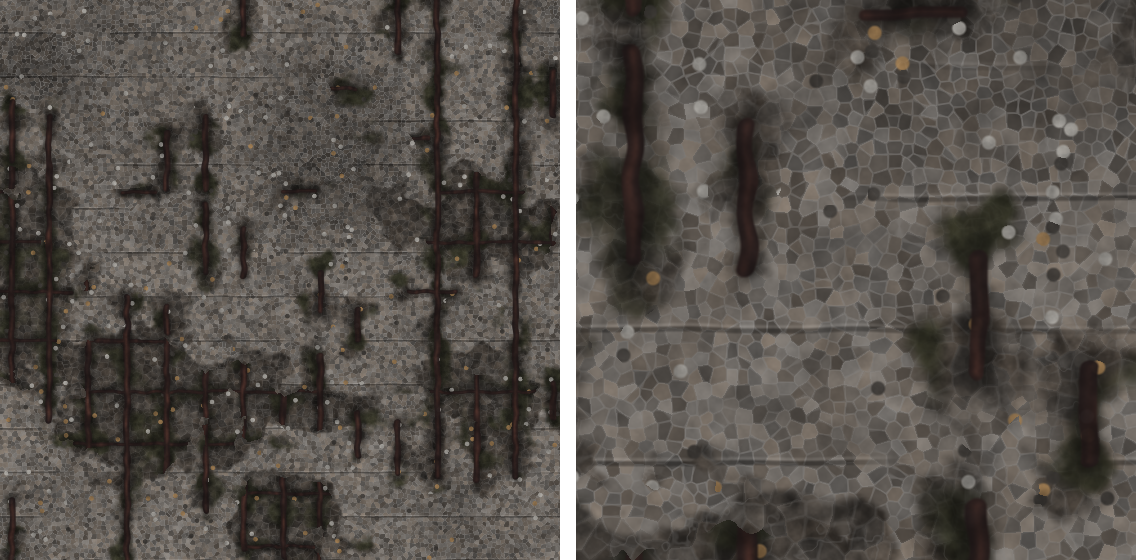
Left, the full canvas; right, a detail of the centre.
Reproduce this texture procedurally as a three.js fragment shader.

```glsl
// Weathered concrete wall: pebbly aggregate from Voronoi cells, board seams and stains,
// broken open by ragged cavities that expose a lattice of rusty reinforcing bars.
// Bars come from a hashed column grid, used upright and again with swapped axes.
varying vec2 vUv;

const vec3 CONCRETE = vec3(0.415, 0.402, 0.388);
const vec3 CAVITY = vec3(0.265, 0.250, 0.235);
const vec3 MORTAR = vec3(0.53, 0.52, 0.51);
const vec3 MOSS = vec3(0.15, 0.155, 0.10);
const vec3 RUST_DARK = vec3(0.12, 0.09, 0.09);
const vec3 RUST_LIGHT = vec3(0.29, 0.18, 0.155);
const vec3 OCHRE = vec3(0.58, 0.45, 0.29);
const vec3 PALE = vec3(0.63, 0.62, 0.60);
const float COLUMN_GAP = 0.0691;
const float ROW_GAP = 0.0905;
const float BOARD_HEIGHT = 0.0785;

float hash(vec2 p) {
  vec3 q = fract(p.xyx * 0.1031);
  q += dot(q, q.yzx + 33.33);
  return fract((q.x + q.y) * q.z);
}

float noise(vec2 p) {
  vec2 i = floor(p), f = fract(p);
  f = f * f * (3.0 - 2.0 * f);
  return mix(mix(hash(i), hash(i + vec2(1, 0)), f.x),
             mix(hash(i + vec2(0, 1)), hash(i + 1.0), f.x), f.y);
}

float fbm(vec2 p) {
  float sum = 0.0, amp = 0.53;
  for (int i = 0; i < 4; i++) {
    sum += amp * noise(p);
    p = p * 2.03 + 17.3;
    amp *= 0.5;
  }
  return sum;
}

// Voronoi stones: x = distance to centre, y = gap to the next stone, z = stone id
vec3 stones(vec2 p) {
  vec2 cell = floor(p);
  vec3 best = vec3(9.0, 9.0, 0.0);
  for (int j = -1; j <= 1; j++) for (int i = -1; i <= 1; i++) {
    vec2 c = cell + vec2(i, j);
    float d = length(c + 0.1 + 0.8 * vec2(hash(c), hash(c + 71.7)) - p);
    if (d < best.x) best = vec3(d, best.x, hash(c + 31.1));
    else best.y = min(best.y, d);
  }
  return vec3(best.x, best.y - best.x, best.z);
}

float blob(vec2 p, vec2 centre, vec2 radius) {
  return 1.0 - length((p - centre) / radius);
}

// Large broken areas, positive inside
float spall(vec2 p) {
  float s = blob(p, vec2(0.27, 0.28), vec2(0.22, 0.13));
  s = max(s, blob(p, vec2(0.03, 0.51), vec2(0.11, 0.22)));
  s = max(s, blob(p, vec2(0.86, 0.60), vec2(0.18, 0.09)));
  s = max(s, blob(p, vec2(0.57, 0.27), vec2(0.12, 0.04)));
  s = max(s, blob(p, vec2(0.86, 0.30), vec2(0.10, 0.09)));
  s = max(s, blob(p, vec2(0.50, 0.07), vec2(0.09, 0.11)));
  return s + 1.3 * (fbm(p * 17.0) - 0.5);
}

// Bars along y: x = distance to the nearest bar piece, y = distance to its grid line
vec2 bars(vec2 p, float gap, float seed, float longBars) {
  vec2 near = vec2(1.0);
  for (int i = -1; i <= 1; i++) {
    float col = floor(p.x / gap) + float(i);
    float side = abs(p.x - (col + 0.29) * gap - 0.006 * (hash(vec2(col, seed)) - 0.5));
    near.y = min(near.y, side);
    float isLong = longBars * mod(col, 2.0) * step(abs(mod(col, 10.0) - 2.0), 1.5);
    for (int s = 0; s < 3; s++) {
      vec2 key = vec2(col + 40.0 * float(s), seed + 5.0);
      float centre = (float(s) + hash(key)) / 3.0;
      float reach = mix(0.02, 0.075, hash(key + 13.0));
      if (isLong > 0.5) {
        centre = col > 9.0 ? 0.58 : 0.68 - 0.16 * col;
        reach = col > 9.0 ? 0.43 : 0.27;
      }
      float present = max(isLong, step(hash(key + 27.0), 0.45));
      float d = length(vec2(side, max(abs(p.y - centre) - reach, 0.0)));
      near.x = min(near.x, mix(1.0, d, present));
    }
  }
  return near;
}

// Pebble face with mortar rim
vec3 aggregate(vec3 base, vec3 stone, float rim) {
  vec3 face = base * mix(0.72, 1.14, stone.z) * (1.0 - 0.4 * step(0.91, stone.z));
  face *= mix(vec3(1.0), vec3(1.05, 0.99, 0.93), fract(stone.z * 7.0));
  return mix(face, MORTAR, rim * smoothstep(0.22, 0.03, stone.y));
}

void main() {
  vec2 p = vUv;
  float rough = fbm(p * 24.0), grit = fbm(p * 95.0), grime = fbm(p * vec2(6.0, 4.0));
  vec2 ragged = p + 0.005 * (vec2(noise(p * 50.0), noise(p * 50.0 + 9.0)) - 0.5);

  // Broken areas and exposed steel
  float broken = spall(p);
  vec2 upright = bars(ragged, COLUMN_GAP, 3.0, 1.0);
  vec2 level = bars(ragged.yx, ROW_GAP, 8.0, 0.0);
  level.x += 0.02 * step(0.42, noise(p * vec2(6.0, 11.0) + 4.0));
  float steel = min(upright.x, level.x + 0.002);
  float bare = smoothstep(0.1, 0.3, broken) * smoothstep(0.40, 0.5, noise(p * vec2(14.0, 5.0)));
  steel = min(steel, mix(1.0, min(upright.y, level.y + 0.0025), step(0.5, bare)));
  float halo = smoothstep(0.032, 0.006, steel + 0.08 * (rough - 0.5));
  float cavity = max(smoothstep(0.0, 0.12, broken), halo);

  // Sound concrete: stains, boards and seams
  float stain = max(blob(p, vec2(0.08, 0.88), vec2(0.13, 0.12)), blob(p, vec2(0.59, 0.75), vec2(0.20, 0.20)));
  stain = smoothstep(0.0, 0.7, stain + 1.2 * (grime - 0.5));
  float board = p.y / BOARD_HEIGHT + 0.03 * (noise(p * 30.0) - 0.5);
  float tone = 1.0 + 0.45 * (grime - 0.5) + 0.06 * (hash(vec2(floor(board), 2.0)) - 0.5) - 0.27 * stain;
  float seamY = (fract(board + 0.5) - 0.5) * BOARD_HEIGHT;
  float seam = smoothstep(0.35, 0.65, noise(vec2(p.x * 7.0, floor(board + 0.5) * 3.0)));
  vec3 base = CONCRETE * (tone + 0.35 * (grit - 0.5));
  vec3 fine = stones(p * 125.0 + 0.6 * rough);
  vec3 color = aggregate(base, fine, 0.45 * noise(p * 40.0) + 0.12);
  color *= 1.0 - 0.3 * seam * smoothstep(0.0025, 0.0005, abs(seamY + 0.001));
  color += 0.07 * seam * smoothstep(0.002, 0.0, abs(seamY - 0.0015));

  // Rough cavity with pale crusts, moss and a shaded upper rim
  vec3 rubble = aggregate(CAVITY * (0.45 + 1.1 * grit), stones(p * 80.0 + rough), 0.18);
  float crust = smoothstep(0.035, 0.0, abs(fbm(p * 48.0) - 0.5));
  rubble = mix(rubble, MORTAR * 0.85, 0.4 * crust * noise(p * 35.0 + 3.0));
  rubble = mix(rubble, MOSS * (0.5 + grit), halo * smoothstep(0.35, 0.65, noise(p * 28.0)) * 0.8);
  float rim = clamp(spall(p) - spall(p + vec2(0.0, 0.008)), 0.0, 0.5);
  rubble *= (1.0 - 0.8 * rim) * (1.0 - 0.45 * smoothstep(0.02, 0.004, steel));
  color = mix(color, rubble, cavity * 0.92);

  // Scattered bright, ochre and dark pebbles
  vec3 big = stones(p * 75.0 + 20.0);
  float chosen = step(0.94 - 0.05 * cavity, big.z) * smoothstep(0.38, 0.24, big.x);
  float kind = fract(big.z * 137.0);
  vec3 pebble = kind < 0.35 ? PALE : (kind < 0.58 ? OCHRE : CAVITY * 0.85);
  color = mix(color, pebble * (0.65 + 0.6 * grit), 0.85 * chosen);

  // Rusty bars
  float rust = 0.65 * noise(p * vec2(160.0, 45.0)) + 0.35 * smoothstep(0.005, 0.0, steel);
  vec3 iron = mix(RUST_DARK, RUST_LIGHT, rust * rust) * (0.75 + 0.5 * grit);
  color = mix(color, iron, 0.95 * smoothstep(0.0065, 0.0042, steel));
  gl_FragColor = vec4(color, 1.0);
}
```
